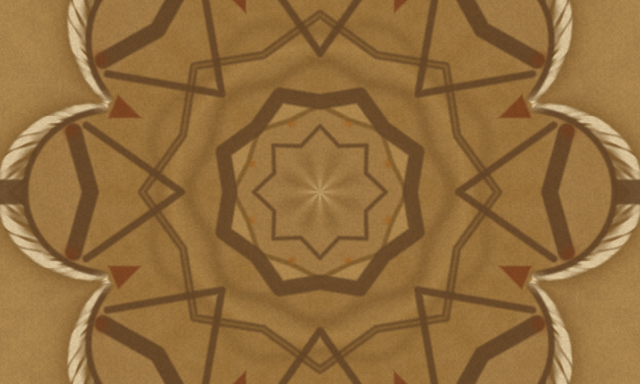
A WebGL 1 fragment shader for this pattern:

```glsl
precision highp float;
// Eightfold kaleidoscope rosette: nested stars, triangles and feather-rimmed petals on golden parchment.
uniform vec2 u_resolution;

#define VIEW_HEIGHT 4.6
#define SECTORS 8.0
#define BLUR 0.014
#define GRAIN 0.12
#define GOLD vec3(0.58, 0.42, 0.20)
#define SAND vec3(0.69, 0.54, 0.31)
#define TAN vec3(0.63, 0.48, 0.28)
#define BROWN vec3(0.39, 0.27, 0.15)
#define UMBER vec3(0.49, 0.35, 0.17)
#define RUST vec3(0.47, 0.24, 0.11)
#define CREAM vec3(0.84, 0.75, 0.59)

float hash(vec2 p) {
  return fract(sin(dot(p, vec2(127.1, 311.7))) * 43758.5453);
}

float noise(vec2 p) {
  vec2 i = floor(p), f = fract(p);
  f = f * f * (3.0 - 2.0 * f);
  return mix(mix(hash(i), hash(i + vec2(1.0, 0.0)), f.x),
             mix(hash(i + vec2(0.0, 1.0)), hash(i + 1.0), f.x), f.y);
}

float segment(vec2 p, vec2 a, vec2 b) {
  vec2 ab = b - a;
  return length(p - a - ab * clamp(dot(p - a, ab) / dot(ab, ab), 0.0, 1.0));
}

// Approximate signed distance to a lobe: a half ellipse that runs on straight to the left.
float lobe(vec2 p, vec2 radii) {
  p.x = max(p.x, 0.0);
  float k = max(length(p / radii), 0.01);
  return k * (k - 1.0) / max(length(p / (radii * radii)), 0.01);
}

float fill(float d) {
  float s = BLUR + 0.7 * VIEW_HEIGHT / u_resolution.y;
  return 1.0 - smoothstep(-s, s, d);
}

float glow(float d, float width) {
  return exp(-d * d / (width * width));
}

// Mirror the plane into one half sector lying above the x axis.
vec2 fold(vec2 p) {
  float sector = 6.2831853 / SECTORS;
  float a = atan(p.y, p.x + 0.00001);
  a = abs(mod(a + 0.5 * sector, sector) - 0.5 * sector);
  return length(p) * vec2(cos(a), sin(a));
}

void main() {
  vec2 p = (gl_FragCoord.xy - 0.5 * u_resolution) / u_resolution.y * VIEW_HEIGHT;
  vec2 q = fold(p);
  float r = length(q), a = atan(q.y, q.x + 0.00001);
  float wave = cos(SECTORS * a);
  float outer = lobe(q - vec2(2.62, 0.0), vec2(1.26, 1.07));
  float inner = lobe(q - vec2(2.50, 0.0), vec2(1.03, 0.98));

  // Cloth with soft, wavy rings
  float cloud = noise(q * 4.0) * 0.6 + noise(q * 9.0 + 7.0) * 0.4;
  vec3 col = mix(GOLD, TAN, 0.1 + 0.7 * cloud);
  col = mix(col, UMBER, 0.6 * glow(r - 1.50 - 0.07 * wave, 0.10));
  col = mix(col, UMBER, 0.4 * glow(r - 2.02 + 0.10 * wave, 0.09));
  col = mix(col, SAND, 0.4 * glow(r - 1.75, 0.08));
  col = mix(col, TAN, 0.6 * fill(r - 1.0));

  // Central flower
  col = mix(col, UMBER, 0.5 * glow(r - 0.33, 0.20) * (0.55 - 0.45 * wave));
  col = mix(col, SAND, 0.9 * exp(-r * 5.0) * (0.6 + 0.4 * wave));
  col = mix(col, CREAM, 0.35 * glow(r, 0.10 + 0.06 * wave));

  // Inner star
  float star = segment(q, vec2(0.79, 0.0), vec2(0.55, 0.227));
  col = mix(col, BROWN, 0.85 * fill(star - 0.024));

  // Heavy star ring with pale pockets, beads and a fine inner thread
  float ring = segment(q, vec2(1.08, 0.0), vec2(1.16, 0.48));
  float thread = segment(q, vec2(1.01, 0.06), vec2(0.86, 0.356));
  float pocket = max(0.93 - dot(q, vec2(0.89, 0.45)), q.x - 1.10);
  col = mix(col, SAND, 0.7 * fill(pocket));
  col = mix(col, UMBER, 0.9 * fill(thread - 0.028));
  col = mix(col, vec3(0.62, 0.36, 0.10), 0.6 * glow(length(q - vec2(0.82, 0.33)), 0.04));
  col = mix(col, BROWN, 0.9 * fill(ring - 0.092));

  // Double cord
  float cord = segment(q, vec2(2.13, 0.0), vec2(1.64, 0.68));
  col = mix(col, BROWN, 0.8 * fill(cord - 0.050));
  col = mix(col, GOLD, 0.6 * fill(cord - 0.014));

  // Petal pane, triangle, chevron and rust points
  col = mix(col, TAN, 0.6 * fill(max(2.76 - q.x, inner)));
  float triangle = segment(q, vec2(1.66, 0.0), vec2(2.80, 0.80));
  col = mix(col, BROWN, 0.92 * fill(triangle - 0.044));
  float chevron = segment(q, vec2(2.75, 0.0), vec2(2.95, 0.72));
  col = mix(col, BROWN, 0.95 * fill(chevron - 0.10));
  col = mix(col, RUST, 0.7 * glow(length(q - vec2(2.98, 0.74)), 0.09));
  vec2 notch = vec2(dot(q, vec2(0.924, 0.383)), dot(q, vec2(-0.383, 0.924)));
  float point = max(abs(notch.y) - 0.42 * (notch.x - 2.32), notch.x - 2.68);
  col = mix(col, RUST, 0.85 * fill(point));

  // Feathered rim, dark at its root and at the petal tip
  float t = atan(q.y, q.x - 2.3);
  float streak = noise(vec2(t * 24.0 + inner * 18.0, inner * 5.0));
  float edge = glow(outer + 0.06, 0.06);
  vec3 rim = mix(UMBER, CREAM, smoothstep(0.1, 0.9, 0.8 * streak + 0.45 * edge));
  rim = mix(rim, BROWN, 0.9 * fill(q.y - 0.15) * smoothstep(3.48, 3.55, q.x));
  col = mix(col, rim, fill(max(-inner, 2.54 - q.x)));
  col = mix(col, BROWN, 0.95 * fill(abs(inner) - 0.038) * smoothstep(2.45, 2.75, q.x));

  // Golden ground with a shadow hugging the petals
  vec3 ground = mix(TAN, SAND, 0.1 + 0.8 * cloud);
  ground = mix(ground, UMBER, 0.75 * exp(-max(outer, 0.0) * 6.0));
  col = mix(col, ground, fill(-outer));

  // Woven grain
  float grain = noise(p * 42.0) * 0.6 + noise(p * 85.0) * 0.4 - 0.5;
  gl_FragColor = vec4(col * (1.0 + GRAIN * grain), 1.0);
}
```
